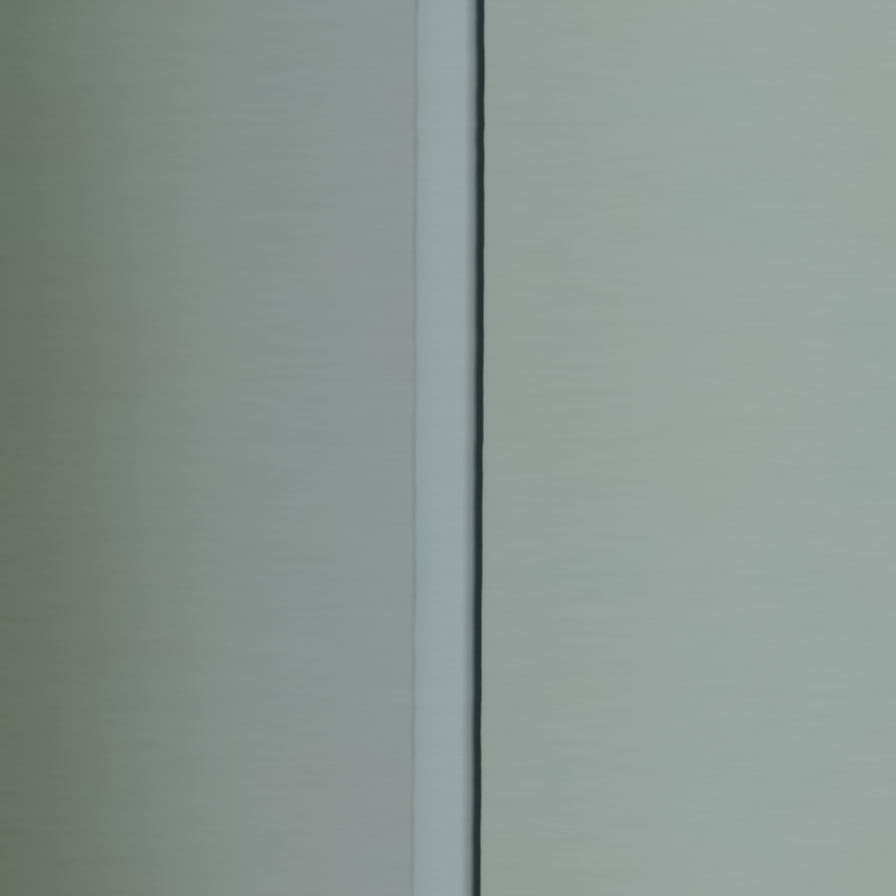
Reproduce this texture procedurally as a three.js fragment shader.

```glsl
varying vec2 vUv;

float hash(vec2 p) {
  return fract(sin(dot(p, vec2(127.1, 311.7))) * 43758.5453);
}

float noise(vec2 p) {
  vec2 i = floor(p), f = fract(p);
  f = f * f * (3.0 - 2.0 * f);
  return mix(mix(hash(i), hash(i + vec2(1.0, 0.0)), f.x),
             mix(hash(i + vec2(0.0, 1.0)), hash(i + 1.0), f.x), f.y);
}

float fbm(vec2 p) {
  float sum = 0.0, gain = 0.5;
  for (int i = 0; i < 4; i++) {
    sum += gain * (noise(p) - 0.5);
    p = p * 2.03 + 17.3;
    gain *= 0.5;
  }
  return sum;
}

void main() {
  vec2 uv = vUv;

  // Slightly leaning, uneven edges
  float ridgeX = 0.4625 + 0.004 * uv.y + 0.003 * fbm(vec2(3.0, uv.y * 38.0));
  float gapX = 0.5365 + 0.004 * smoothstep(0.0, 0.9, uv.y)
             + 0.0015 * fbm(vec2(9.0, uv.y * 45.0));

  // Left panel, falling into olive shade
  float light = uv.x + 0.03 * (uv.y - 0.5) + 0.05 * fbm(uv * vec2(3.0, 5.0));
  vec3 leftPanel = mix(vec3(0.395, 0.435, 0.385), vec3(0.515, 0.56, 0.54),
                       smoothstep(-0.06, 0.29, light));
  leftPanel = mix(leftPanel, vec3(0.55, 0.59, 0.585), smoothstep(0.18, 0.48, uv.x));

  // Right panel, evenly lit
  vec3 rightPanel = mix(vec3(0.575, 0.62, 0.60), vec3(0.60, 0.65, 0.63),
                        smoothstep(0.54, 0.85, uv.x));

  // Raised strip with a faint crease on its left edge
  vec3 strip = mix(vec3(0.565, 0.625, 0.63), vec3(0.59, 0.645, 0.65),
                   smoothstep(ridgeX, ridgeX + 0.03, uv.x));
  vec3 color = mix(leftPanel, strip, smoothstep(ridgeX - 0.002, ridgeX + 0.002, uv.x));
  float crease = (uv.x - ridgeX + 0.002) / 0.003;
  color -= 0.025 * exp(-crease * crease) * (0.6 + noise(vec2(5.0, uv.y * 30.0)));

  // Rounded strip side sinking into the dark gap
  float depth = uv.x - gapX;
  color *= 1.0 - 0.22 * smoothstep(-0.024, -0.010, depth);
  color = mix(color, vec3(0.15, 0.20, 0.20), smoothstep(-0.0125, -0.005, depth));
  color = mix(color, rightPanel, smoothstep(-0.0015, 0.0015, depth));
  color -= 0.03 * exp(-max(depth, 0.0) * 250.0) * step(0.0, depth);

  // Soft tint blotches and fine horizontal brush marks
  color += vec3(-0.02, 0.008, 0.012) * fbm(uv * vec2(6.0, 8.0) + 4.0);
  color += 0.015 * fbm(uv * vec2(14.0, 130.0));
  color += 0.012 * fbm(uv * vec2(45.0, 210.0) + 31.0);

  gl_FragColor = vec4(color, 1.0);
}
```
